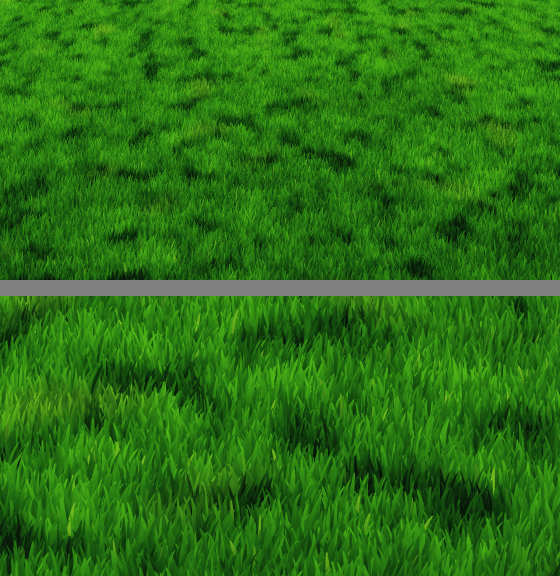
Top: the whole. Bottom: its middle third, enlarged.
This texture is drawn by a Shadertoy shader. Its source:

```glsl
const float HORIZON = 1.5;        // vanishing height, in canvas heights
const float ROW_STEP = 0.0055;    // logarithmic depth between blade rows
const float CELL_WIDTH = 0.0095;  // blade spacing in the nearest row
const int ROWS = 8;

vec3 hash3(vec2 p) {
    vec3 q = fract(vec3(p.xyx) * vec3(0.1031, 0.1030, 0.0973));
    q += dot(q, q.yxz + 33.33);
    return fract((q.xxy + q.yzz) * q.zyx);
}

vec2 gradientAt(vec2 cell) {
    float angle = 6.2832 * hash3(cell + 71.0).x;
    return vec2(cos(angle), sin(angle));
}

float gradientNoise(vec2 p) {
    vec2 i = floor(p);
    vec2 f = p - i;
    vec2 u = f * f * f * (f * (f * 6.0 - 15.0) + 10.0);
    vec2 e = vec2(0.0, 1.0);
    float low = mix(dot(gradientAt(i), f),
                    dot(gradientAt(i + e.yx), f - e.yx), u.x);
    float high = mix(dot(gradientAt(i + e.xy), f - e.xy),
                     dot(gradientAt(i + e.yy), f - e.yy), u.x);
    return mix(low, high, u.y);
}

// Brightness of the turf: far light, tussocks and shaded hollows
float turfTone(vec2 ground, float height) {
    float broad = gradientNoise(ground * vec2(1.6, 3.2) + 9.0);
    float tussock = gradientNoise(ground * vec2(5.0, 11.0));
    float tuft = gradientNoise(ground * vec2(13.0, 24.0) + 37.0);
    float hollow = smoothstep(0.12, 0.5, -tussock - 0.4 * tuft);
    return mix(0.43, 0.83, clamp(height, 0.0, 1.0)) + 0.24 * broad
         + 0.36 * tussock + 0.34 * tuft - 0.32 * hollow;
}

vec3 grassColor(float tone, float dryness) {
    float t = clamp(tone, -0.1, 1.15);
    vec3 green = vec3(0.04 + 0.08 * t + 0.13 * t * t,
                      0.14 + 0.49 * t,
                      0.04 + 0.04 * t);
    return green + vec3(0.12, 0.01, 0.02) * dryness * t;
}

// Coverage of a tapered, bent blade; along runs from root 0 to tip 1
float bladeCoverage(float offset, float along, float lean, float width, float pixel) {
    float bend = lean * along * along;
    float halfWidth = 0.5 * width * (1.0 - 0.8 * along * along);
    float side = clamp((halfWidth - abs(offset - bend)) / pixel + 0.5, 0.0, 1.0);
    float ends = smoothstep(0.0, 0.08, along) * (1.0 - smoothstep(0.9, 1.0, along));
    return side * ends;
}

// Paints one row of blades over the colour behind it
vec3 paintRow(vec3 behind, vec2 p, float row, float pixel) {
    float scale = exp(-row * ROW_STEP);
    float rootY = HORIZON * (1.0 - scale);
    vec2 ground = vec2(p.x / scale, HORIZON * row * ROW_STEP);
    float tone = turfTone(ground, rootY);
    float dryness = smoothstep(0.2, 0.6, gradientNoise(ground * vec2(3.0, 7.0) + 83.0));
    float cell = floor(p.x / (scale * CELL_WIDTH));

    vec3 color = behind;
    for (int k = -2; k <= 2; k++) {
        vec2 id = vec2(cell + float(k), row);
        vec3 shape = hash3(id);
        vec3 tint = hash3(id + 419.0);
        float rootX = (id.x + shape.x) * CELL_WIDTH * scale;
        float tall = mix(0.030, 0.060, shape.y) * scale;
        float lean = mix(-0.014, 0.020, shape.z) * scale;
        float width = mix(0.005, 0.010, tint.x) * scale;
        float along = (p.y - rootY) / tall;
        float cover = bladeCoverage(p.x - rootX, along, lean, width, pixel);

        float pale = step(0.985, tint.z);
        float shade = tone + 0.55 * (tint.y - 0.5) + 0.42 * (along - 0.5) + 0.25 * pale;
        color = mix(color, grassColor(shade, dryness + pale), cover);
    }
    return color;
}

void mainImage(out vec4 fragColor, in vec2 fragCoord) {
    float pixel = 1.0 / iResolution.y;
    vec2 p = vec2(fragCoord.x - 0.5 * iResolution.x, fragCoord.y) * pixel;

    // Farthest row rooted below this point
    float depth = -log(1.0 - p.y / HORIZON);
    float farRow = floor(depth / ROW_STEP);

    // Soil shade, then rows from far to near
    vec3 color = grassColor(0.15 + 0.45 * p.y, 0.0);
    for (int i = 0; i < ROWS; i++) {
        color = paintRow(color, p, farRow - float(i), pixel);
    }
    fragColor = vec4(color, 1.0);
}
```
